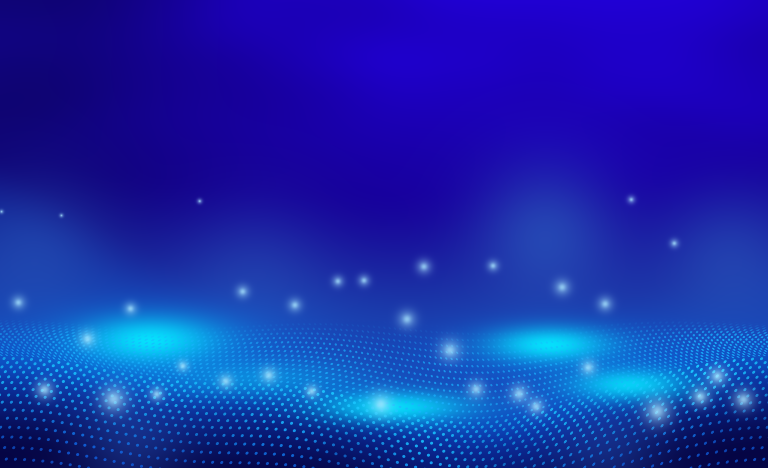
Reproduce this background procedurally as a Shadertoy shader.

```glsl
// Deep blue haze above a rolling sheet of glowing dots, with soft sparkles.
// The sheet hangs from one harmonic crest curve: a coarse dot lattice spreads
// in front of it and a fine one recedes behind; glows are Gaussian blends.

#define ASPECT 1.641        // width of the layout, its height being 1
#define FRONT_PITCH 0.0195  // column spacing of the near dots
#define BACK_PITCH 0.0125   // column spacing of the far dots
#define BACK_ROWS 15.0
#define SPARKLES 34
#define INDIGO vec3(0.08, 0.00, 0.55)
#define VIOLET vec3(0.13, 0.00, 0.86)
#define NAVY   vec3(0.02, 0.02, 0.27)
#define HAZE   vec3(0.11, 0.25, 0.67)
#define AZURE  vec3(0.04, 0.42, 0.88)
#define CYAN   vec3(0.02, 0.90, 1.00)
#define FROST  vec3(0.66, 0.90, 1.00)

vec2 hash2(vec2 p) {
    vec3 q = fract(p.xyx * vec3(0.1031, 0.1030, 0.0973));
    q += dot(q, q.yzx + 33.33);
    return fract((q.xx + q.yz) * q.zy);
}

float cornerSlope(vec2 cell, vec2 f, vec2 corner) {
    return dot(hash2(cell + corner) * 2.0 - 1.0, f - corner);
}

float gradientNoise(vec2 p) {
    vec2 i = floor(p), f = p - i;
    vec2 w = f * f * f * (f * (f * 6.0 - 15.0) + 10.0);
    return mix(mix(cornerSlope(i, f, vec2(0, 0)), cornerSlope(i, f, vec2(1, 0)), w.x),
               mix(cornerSlope(i, f, vec2(0, 1)), cornerSlope(i, f, vec2(1, 1)), w.x), w.y);
}

// Height of the fold between the near and far parts of the sheet
float crestHeight(float x) {
    float t = x * 6.2832 / ASPECT;
    return 0.176 + 0.052 * cos(t) + 0.025 * sin(t)
         + 0.010 * cos(2.0 * t) - 0.018 * sin(2.0 * t) + 0.005 * sin(3.0 * t);
}

// Gaussian ellipse blended towards a tint
vec3 glow(vec3 base, vec2 offset, vec2 radius, vec3 tint, float strength) {
    vec2 q = offset / radius;
    return mix(base, tint, strength * exp(-dot(q, q)));
}

// Staggered round dots; pitch is the size of one cell on the canvas
float dots(vec2 grid, vec2 pitch, float radius, float pixel) {
    grid.x += 0.5 * mod(floor(grid.y), 2.0);
    float dist = length((fract(grid) - 0.5) * pitch);
    return 1.0 - smoothstep(radius - 0.6 * pixel, radius + 0.6 * pixel, dist);
}

vec3 backdrop(vec2 p, float depth) {
    float side = p.x / ASPECT - 0.5;
    vec3 col = glow(INDIGO, p - vec2(1.2, 1.05), vec2(0.75, 0.42), VIOLET, 0.95);
    col = mix(col, vec3(0.05, 0.02, 0.43), 0.75 * (1.0 - smoothstep(0.0, 0.6, p.x)));
    col *= 1.0 + 0.16 * gradientNoise(p * vec2(3.0, 6.0)) * smoothstep(0.5, 0.9, p.y);

    // Haze climbs towards both sides, with a veil rising off the wave
    float hazeTop = 0.60 + 0.35 * side * side;
    col = mix(col, HAZE, 0.9 * (1.0 - smoothstep(0.29, hazeTop, p.y)));
    float veilTop = 0.31 + 0.60 * max(0.56 - p.x, 0.0) + 0.35 * max(p.x - 1.2, 0.0);
    col = mix(col, AZURE, 0.16 * smoothstep(-0.02, 0.13, veilTop - p.y));

    // Ground darkens away from the crest
    vec3 ground = mix(vec3(0.04, 0.16, 0.60), NAVY, smoothstep(0.02, 0.21, depth));
    col = mix(col, ground, smoothstep(-0.05, 0.05, depth));

    // Out-of-focus blue lights
    vec3 mist = vec3(0.16, 0.34, 0.73);
    col = glow(col, p - vec2(0.075, 0.455), vec2(0.15), mist, 0.50);
    col = glow(col, p - vec2(0.545, 0.400), vec2(0.16), mist, 0.45);
    col = glow(col, p - vec2(1.165, 0.495), vec2(0.15), mist, 0.75);
    col = glow(col, p - vec2(1.560, 0.440), vec2(0.14), mist, 0.55);
    col = glow(col, p - vec2(0.280, 0.060), vec2(0.12), mist, 0.40);
    return glow(col, p - vec2(1.300, 0.040), vec2(0.12), mist, 0.35);
}

vec3 waveLights(vec3 col, vec2 p, float depth) {
    col = mix(col, AZURE, 0.40 * exp(-depth * depth / 0.0025));
    col = glow(col, p - vec2(0.35, 0.26), vec2(0.34, 0.09), AZURE, 0.65);
    col = glow(col, p - vec2(1.20, 0.24), vec2(0.30, 0.08), AZURE, 0.55);
    col = glow(col, p - vec2(0.55, 0.19), vec2(0.20, 0.04), CYAN, 0.35);
    col = glow(col, p - vec2(0.320, 0.272), vec2(0.145, 0.050), CYAN, 0.95);
    col = glow(col, p - vec2(1.175, 0.263), vec2(0.125, 0.037), CYAN, 0.95);
    col = glow(col, p - vec2(0.845, 0.130), vec2(0.150, 0.033), CYAN, 0.90);
    return glow(col, p - vec2(1.345, 0.178), vec2(0.120, 0.034), CYAN, 0.85);
}

vec3 dotSheet(vec3 col, vec2 p, float depth, float pixel) {
    float patches = 0.75 + 0.5 * gradientNoise(p * 5.0 + 7.0);

    // Near rows widen with depth below the crest
    float d = max(depth, 0.0);
    vec2 nearGrid = vec2((p.x + 0.25 * d) / FRONT_PITCH, 12.5 * log(1.0 + 10.0 * d));
    vec2 nearPitch = vec2(FRONT_PITCH, (1.0 + 10.0 * d) / 125.0);
    float near = dots(nearGrid, nearPitch, 0.0032, pixel) * smoothstep(-0.003, 0.003, depth);
    vec3 nearTint = mix(vec3(0.10, 0.78, 1.0), vec3(0.06, 0.38, 0.9), smoothstep(0.03, 0.2, d));
    col = mix(col, nearTint, near * patches);

    // Far rows fill the gap up to the horizon
    float gap = 0.315 + 0.008 * cos(9.0 * p.x) - crestHeight(p.x);
    float rise = -depth / gap;
    vec2 farGrid = vec2((p.x + 0.03 * sin(rise * 3.0 + p.x * 4.0)) / BACK_PITCH, rise * BACK_ROWS);
    float far = dots(farGrid, vec2(BACK_PITCH, gap / BACK_ROWS), 0.0024, pixel);
    far *= smoothstep(0.0, 0.03, rise) * (1.0 - smoothstep(0.55, 1.0, rise));
    return mix(col, vec3(0.10, 0.70, 1.0), far * patches * 0.85);
}

vec3 sparkles(vec3 col, vec2 p) {
    for (int i = 0; i < SPARKLES; i++) {
        float n = float(i);
        vec2 rnd = hash2(vec2(n + 3.0, 17.0));
        float lift = rnd.x * rnd.x;
        vec2 center = vec2(fract(n * 0.618 + 0.08) * ASPECT, 0.12 + 0.46 * lift);
        float size = mix(0.026, 0.007, lift) * (0.5 + 0.7 * rnd.y);
        col = glow(col, p - center, vec2(size), FROST, 0.5);
        col = glow(col, p - center, vec2(size * 0.4), FROST, 0.6);
    }
    return col;
}

void mainImage(out vec4 fragColor, in vec2 fragCoord) {
    vec2 p = fragCoord / iResolution.xy * vec2(ASPECT, 1.0);
    float depth = crestHeight(p.x) - p.y;
    vec3 col = waveLights(backdrop(p, depth), p, depth);
    col = dotSheet(col, p, depth, 1.0 / iResolution.y);
    fragColor = vec4(sparkles(col, p), 1.0);
}
```
